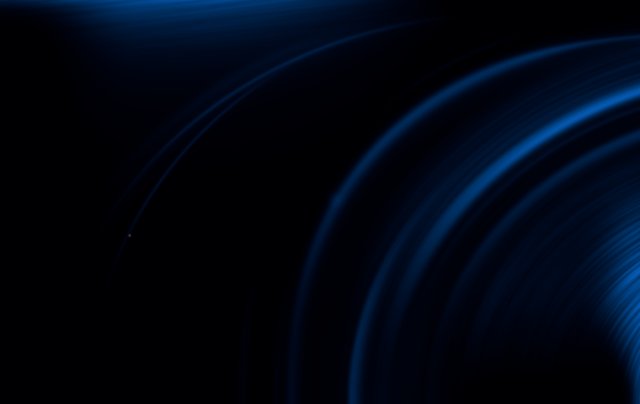
A WebGL 2 fragment shader for this background:

```glsl
#version 300 es
precision highp float;

uniform vec2 u_resolution;
out vec4 fragColor;

vec2 hashGradient(vec2 cell) {
    float h = fract(sin(dot(cell, vec2(127.1, 311.7))) * 43758.55);
    return vec2(cos(6.2832 * h), sin(6.2832 * h));
}

float gradientNoise(vec2 p) {
    vec2 i = floor(p), f = p - i;
    vec2 u = f * f * f * (f * (f * 6.0 - 15.0) + 10.0);
    vec2 e = vec2(1.0, 0.0);
    float low = mix(dot(hashGradient(i), f), dot(hashGradient(i + e.xy), f - e.xy), u.x);
    float high = mix(dot(hashGradient(i + e.yx), f - e.yx), dot(hashGradient(i + e.xx), f - e.xx), u.x);
    return mix(low, high, u.y);
}

// Approximate signed distance to a superellipse, positive outside
float arcDistance(vec2 p, vec2 center, vec2 radii, float power) {
    vec2 q = max(abs(p - center) / radii, 1e-4);
    float f = pow(pow(q.x, power) + pow(q.y, power), 1.0 / power);
    return (f - 1.0) / length(pow(q / f, vec2(power - 1.0)) / radii);
}

float bell(float d, float width) {
    return exp(-d * d / (width * width));
}

// Soft line with separate falloff on its outer and inner side
float rim(float d, float outer, float inner) {
    return bell(d, d > 0.0 ? outer : inner);
}

// Fades in over a..b and out over c..d
float window(float x, float a, float b, float c, float d) {
    return smoothstep(a, b, x) * (1.0 - smoothstep(c, d, x));
}

float cornerGlow(vec2 p) {
    float depth = 1.0 - p.y;
    float grain = 1.0 + 0.35 * gradientNoise(vec2(p.x * 3.0, (depth + 0.12 * p.x) * 110.0));
    float reach = mix(0.016, 0.06, smoothstep(0.0, 0.4, p.x));
    float edge = 0.36 * exp(-depth / reach) * mix(0.7, 1.0, smoothstep(0.0, 0.3, p.x));
    float haze = 0.19 * exp(-depth / 0.13) * smoothstep(0.1, 0.34, p.x);
    return (edge * grain + haze) * (1.0 - smoothstep(0.45, 1.15, p.x));
}

float thinArcs(vec2 p) {
    vec2 center = vec2(1.256, 0.0);
    float upper = arcDistance(p, center, vec2(1.125, 0.965), 2.0);
    float lower = arcDistance(p, center, vec2(1.039, 0.98), 2.0);
    float outer = arcDistance(p, center, vec2(1.18, 0.985), 2.0);
    float v = (0.14 * rim(upper, 0.005, 0.006) + 0.04 * bell(upper, 0.03))
            * window(p.x, 0.19, 0.55, 0.75, 1.2);
    v += 0.13 * bell(lower, 0.0045) * window(p.x, 0.23, 0.4, 0.48, 0.78);
    v += 0.045 * bell(outer, 0.014) * window(p.x, 0.2, 0.5, 0.6, 0.95);
    return v;
}

float mainArc(vec2 p) {
    vec2 center = vec2(1.75, 0.0);
    float d = arcDistance(p, center, vec2(1.03, 0.915), 2.35);
    float strength = mix(0.09, 0.33, smoothstep(0.15, 0.75, p.y)) * (1.0 - 0.45 * smoothstep(1.3, 1.58, p.x));
    float width = mix(0.013, 0.005, smoothstep(1.1, 1.58, p.x));
    float v = strength * (0.75 * rim(d, width, width * 1.4) + 0.25 * rim(d, 0.02, 0.045));
    v += 0.07 * bell(length(p - vec2(0.828, 0.508)), 0.018);
    // Faint echoes outside the arc
    float echo = arcDistance(p, center, vec2(1.09, 0.97), 2.35);
    v += 0.035 * bell(echo, 0.006) * window(p.x, 0.9, 1.1, 1.2, 1.33);
    float veil = window(p.y, -0.2, 0.0, 0.1, 0.42);
    return v + veil * (0.03 * bell(d - 0.12, 0.012) + 0.025 * bell(d - 0.035, 0.012));
}

float broadRings(vec2 p) {
    vec2 q = (p - vec2(1.95, 0.0)) / vec2(1.0, 0.83);
    float k = length(q);
    float angle = atan(q.y, -q.x);
    float fine = gradientNoise(vec2(k * 120.0, angle * 2.0));
    float coarse = gradientNoise(vec2(k * 38.0 + 7.0, angle * 1.5));
    float streaks = 1.0 + 0.35 * fine + 0.5 * coarse;
    float rise = smoothstep(0.05, 0.75, p.y);

    // Haze around the bands
    float v = 0.12 * bell(k - 1.06, 0.075) * smoothstep(0.15, 0.6, p.y) * streaks;
    v += 0.045 * bell(k - 1.0, 0.15) * streaks;

    // Bright band, its outer companion and the inner band
    v += mix(0.03, 0.43, rise) * rim(k - 1.0, 0.025, 0.016) * (1.0 + 0.25 * coarse);
    v += 0.14 * smoothstep(0.45, 0.78, p.y) * bell(k - 0.997, 0.011);
    v += 0.23 * rim(k - 1.08, 0.01, 0.022) * (1.0 - smoothstep(0.15, 0.6, p.y));
    v += 0.07 * bell(k - 0.955, 0.007) * rise;
    v += mix(0.02, 0.25, rise) * rim(k - 0.886, 0.014, 0.024);

    // Streaked interior and the light at the right edge
    float inside = 1.0 - smoothstep(0.78, 0.9, k);
    v += 0.1 * inside * smoothstep(0.02, 0.33, p.y) * smoothstep(0.3, 0.6, k) * streaks;
    float reach = mix(0.025, 0.085, smoothstep(0.0, 0.28, p.y));
    float side = bell(max(1.595 - p.x, 0.0), reach) * (1.0 - smoothstep(0.25, 0.62, p.y));
    return v + 0.5 * side * (1.0 + 0.6 * fine + 0.2 * coarse);
}

// Deep blue ramp whose green share grows with brightness
vec3 blueRamp(float v) {
    float green = 0.5 * v * (1.0 - exp(-9.0 * v));
    return vec3(0.12 * max(v - 0.5, 0.0), green, v);
}

void main() {
    vec2 p = gl_FragCoord.xy / u_resolution.y;
    float light = 0.006 + cornerGlow(p) + thinArcs(p) + mainArc(p) + broadRings(p);
    vec3 color = blueRamp(max(light, 0.0));
    color += vec3(0.3, 0.25, 0.25) * bell(length(p - vec2(0.321, 0.417)), 0.003);
    fragColor = vec4(color, 1.0);
}
```
